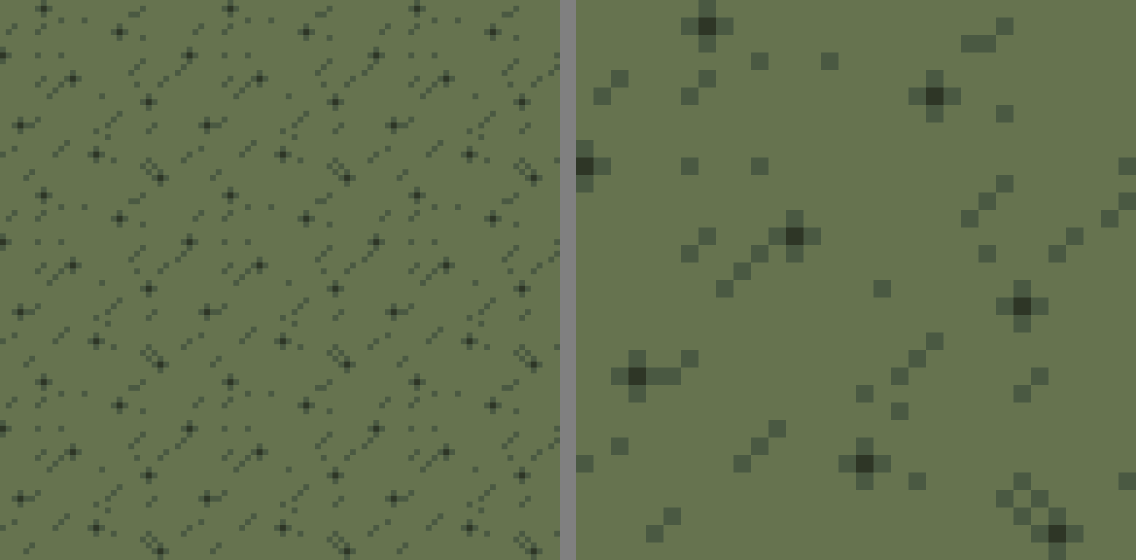
Left: the whole. Right: its middle third, enlarged.
Give the GLSL for this pattern, as a WebGL 2 fragment shader.

```glsl
#version 300 es
precision highp float;
// Blocky olive ground with dark plus-shaped specks and short diagonal flecks, repeated 3 by 3.

#define REPEATS 3.0         // tiles across and down
#define CELLS 32.0          // square cells along one tile
#define CROSS_COUNT 8
#define FLECK_COUNT 30
#define CROSS_JITTER 3.0    // wander, in cells
#define FLECK_JITTER 9.0
#define PAIR_CHANCE 0.58    // flecks at least two cells long
#define TRIPLE_CHANCE 0.13  // flecks three cells long

uniform vec2 u_resolution;
out vec4 fragColor;

const vec3 GROUND = vec3(0.40, 0.45, 0.31);
const vec3 FLECK = vec3(0.29, 0.35, 0.26);
const vec3 CORE = vec3(0.18, 0.21, 0.15);
const float GOLDEN = 0.618034;

// Integer hash to 0..1
float hash(int index, int seed) {
    uint h = uint(index) * 747796405u + uint(seed) * 2891336453u + 12345u;
    h = (h ^ (h >> 16)) * 2246822519u;
    h = (h ^ (h >> 13)) * 3266489917u;
    h ^= h >> 16;
    return float(h >> 8) / 16777216.0;
}

// Golden-ratio scatter with jitter, snapped to a cell of the tile
vec2 scatter(int index, int count, int seed, float jitter) {
    float k = float(index);
    vec2 spread = vec2(fract(0.9 + k * GOLDEN), (k + 0.5) / float(count));
    vec2 wander = vec2(hash(index, seed), hash(index, seed + 1)) - 0.5;
    return mod(floor(spread * CELLS + wander * jitter), CELLS);
}

// Flat colour of one cell; offsets wrap around the tile
vec3 cellColor(vec2 cell) {
    vec3 color = GROUND;

    // Flecks rise to the right, one to three cells long
    for (int i = 0; i < FLECK_COUNT; i++) {
        vec2 offset = mod(cell - scatter(i, FLECK_COUNT, 11, FLECK_JITTER) + 0.5, CELLS) - 0.5;
        float pick = hash(i, 17);
        float len = 1.0 + step(pick, PAIR_CHANCE) + step(pick, TRIPLE_CHANCE);
        if (abs(offset.x - offset.y) < 0.5 && offset.x < len - 0.5) color = FLECK;
    }

    // Crosses: four arms around a darker core
    for (int i = 0; i < CROSS_COUNT; i++) {
        vec2 offset = cell - scatter(i, CROSS_COUNT, 3, CROSS_JITTER);
        offset = abs(mod(offset + 0.5 * CELLS, CELLS) - 0.5 * CELLS);
        float reach = offset.x + offset.y;
        if (reach < 0.5) return CORE;
        if (reach < 1.5) color = FLECK;
    }
    return color;
}

void main() {
    vec2 gridSize = vec2(REPEATS * CELLS);
    vec2 grid = gl_FragCoord.xy / u_resolution * gridSize - 0.5;
    vec2 pixel = gridSize / u_resolution;

    // Blend the four nearest cells by how much of the pixel each covers
    vec2 base = floor(grid);
    vec2 blend = clamp((grid - base - 0.5) / pixel + 0.5, 0.0, 1.0);
    vec3 lower = mix(cellColor(base), cellColor(base + vec2(1.0, 0.0)), blend.x);
    vec3 upper = mix(cellColor(base + vec2(0.0, 1.0)), cellColor(base + 1.0), blend.x);
    fragColor = vec4(mix(lower, upper, blend.y), 1.0);
}
```
